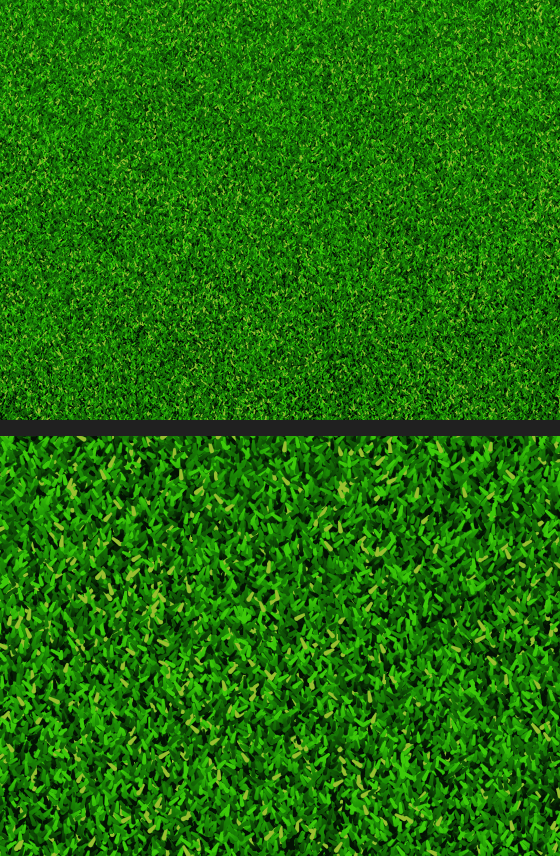
Top: the whole. Bottom: its middle third, enlarged.
Give the GLSL for this texture, as a WebGL 1 fragment shader.

```glsl
precision highp float;
// Dense mown lawn: short tangled blades over dark soil, with a few dry straws.

uniform vec2 u_resolution;

const float CELLS = 142.0;        // blade cells per canvas height
const int LAYERS = 4;             // stacked sheets of blades
const float HALF_LENGTH = 0.55;   // blade size, in cells
const float HALF_WIDTH = 0.20;
const float EDGE = 0.75;          // softness of blade edges, in pixels
const float LEAN = 1.15;          // largest tilt from upright, in radians
const float TONE_SPREAD = 1.08;   // variety of light between blades
const float SOIL_TONE = 0.06;
const float CONTRAST_TOP = 0.98;
const float CONTRAST_BOTTOM = 1.14;
const float TOP_LIGHT = 0.10;     // brightening from bottom to top
const float PATCH_LIGHT = 0.10;   // strength of broad light patches
const float DRY_SHARE = 0.06;     // fraction of straw blades

const vec3 SOIL = vec3(0.01, 0.07, 0.01);
const vec3 SHADOW = vec3(0.02, 0.13, 0.01);
const vec3 DEEP = vec3(0.05, 0.28, 0.02);
const vec3 LEAF = vec3(0.08, 0.42, 0.02);
const vec3 FRESH = vec3(0.11, 0.56, 0.02);
const vec3 BRIGHT = vec3(0.19, 0.71, 0.03);
const vec3 GLINT = vec3(0.24, 0.79, 0.04);
const vec3 STRAW = vec3(0.60, 0.75, 0.19);

vec3 hash3(vec2 p) {
  vec3 q = fract(p.xyx * vec3(0.1031, 0.1030, 0.0973));
  q += dot(q, q.yxz + 33.33);
  return fract((q.xxy + q.yzz) * q.zyx);
}

float valueNoise(vec2 p) {
  vec2 cell = floor(p);
  vec2 f = fract(p);
  f = f * f * (3.0 - 2.0 * f);
  float low = mix(hash3(cell).x, hash3(cell + vec2(1.0, 0.0)).x, f.x);
  float high = mix(hash3(cell + vec2(0.0, 1.0)).x, hash3(cell + 1.0).x, f.x);
  return mix(low, high, f.y);
}

// Lawn colour from shade (0) to sunlight (1).
vec3 grassRamp(float t) {
  vec3 c = mix(SOIL, SHADOW, smoothstep(0.0, 0.04, t));
  c = mix(c, DEEP, clamp((t - 0.04) / 0.14, 0.0, 1.0));
  c = mix(c, LEAF, clamp((t - 0.18) / 0.24, 0.0, 1.0));
  c = mix(c, FRESH, clamp((t - 0.42) / 0.27, 0.0, 1.0));
  c = mix(c, BRIGHT, clamp((t - 0.69) / 0.20, 0.0, 1.0));
  return mix(c, GLINT, clamp((t - 0.89) / 0.11, 0.0, 1.0));
}

// Lays one sheet of blades over lawn = (tone, dryness).
vec2 addBlades(vec2 lawn, vec2 p, float layer, float pixel, float dryShare) {
  vec2 home = floor(p);
  float layerLight = mix(-0.10, 0.05, layer / float(LAYERS - 1));
  for (int y = -1; y <= 1; y++) {
    for (int x = -1; x <= 1; x++) {
      vec2 cell = home + vec2(float(x), float(y));
      vec3 place = hash3(cell + layer * 37.0);
      vec3 look = hash3(cell + layer * 53.0 + 211.0);
      vec2 center = cell + 0.5 + 0.8 * (place.xy - 0.5);
      float angle = LEAN * (2.0 * place.z - 1.0);
      vec2 axis = vec2(sin(angle), cos(angle));
      vec2 offset = p - center;
      float halfLength = HALF_LENGTH * mix(0.65, 1.0, look.z);
      float along = clamp(dot(offset, axis), -halfLength, halfLength);
      float dist = length(offset - axis * along);
      float taper = HALF_WIDTH * (1.0 - 0.25 * along / halfLength);
      float soft = EDGE * pixel;
      float cover = 1.0 - smoothstep(taper - soft, taper + soft, dist);
      float tone = 0.5 + TONE_SPREAD * (look.x - 0.5) + layerLight + 0.15 * along;
      float dry = step(1.0 - dryShare, look.y);
      lawn = mix(lawn, vec2(mix(tone, 0.75, dry), dry), cover);
    }
  }
  return lawn;
}

void main() {
  vec2 uv = gl_FragCoord.xy / u_resolution;
  vec2 p = gl_FragCoord.xy / u_resolution.y;
  float pixel = CELLS / u_resolution.y;

  // Broad changes of light and clumps of dry grass
  float patches = 0.6 * valueNoise(p * 5.0) + 0.4 * valueNoise(p * 16.0 + 40.0);
  float clumps = valueNoise(p * 13.0 + 90.0);
  float dryShare = DRY_SHARE * mix(0.3, 1.7, clumps);

  // Blades, from the soil upward
  vec2 lawn = vec2(SOIL_TONE, 0.0);
  for (int i = 0; i < LAYERS; i++) {
    float layer = float(i);
    vec2 shifted = p * CELLS + layer * vec2(0.37, 0.61) + 20.0;
    lawn = addBlades(lawn, shifted, layer, pixel, dryShare);
  }

  // Light and colour
  float contrast = mix(CONTRAST_BOTTOM, CONTRAST_TOP, uv.y);
  float tone = 0.5 + contrast * (lawn.x - 0.5);
  tone += TOP_LIGHT * (uv.y - 0.5) + PATCH_LIGHT * (patches - 0.5);
  vec3 color = grassRamp(clamp(tone, 0.0, 1.0));
  color = mix(color, STRAW, lawn.y);
  gl_FragColor = vec4(color, 1.0);
}
```
